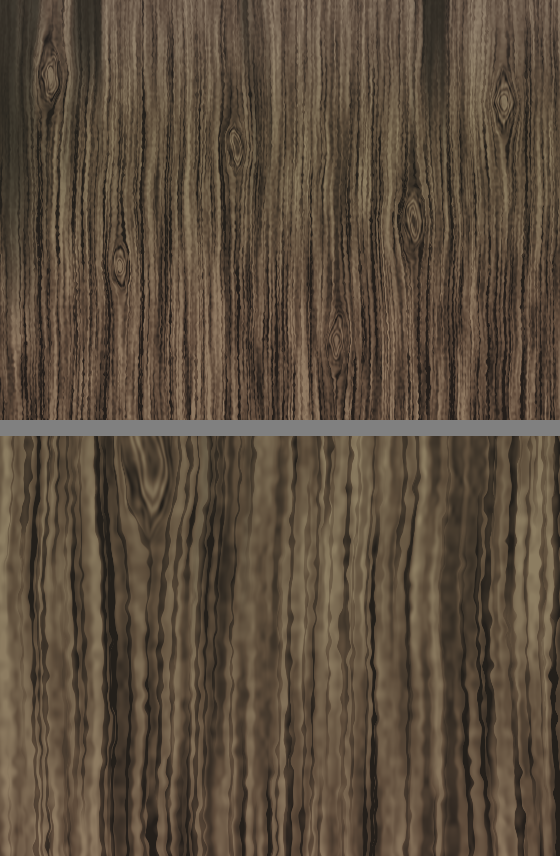
Top: the whole. Bottom: its middle third, enlarged.
Write a WebGL 1 fragment shader that draws this texture.

```glsl
precision highp float;
// Weathered dark wood: fine vertical grain, beaded cracks, spindle knots and stains from the top.
uniform vec2 u_resolution;

const vec3 DARK = vec3(0.14, 0.122, 0.108);
const vec3 MID = vec3(0.37, 0.30, 0.24);
const vec3 LIGHT = vec3(0.56, 0.49, 0.40);
const vec3 STAIN = vec3(0.145, 0.138, 0.115);
const vec3 TOP_TINT = vec3(1.0, 1.01, 1.04);
const vec3 MIDDLE_TINT = vec3(0.98, 1.0, 0.95);
const vec3 BOTTOM_TINT = vec3(1.01, 0.975, 0.96);
const float BASE_TONE = 0.59;
const float KNOTS = 6.0;
const float KNOT_LENGTH = 3.0;    // height of a knot over its width
const float STAIN_RATE = 15.0;    // angular spacing of the stains
const float STAIN_CENTRE = 0.61;

float hash(vec2 p) {
  vec3 q = fract(vec3(p.xyx) * 0.1031);
  q += dot(q, q.yzx + 33.33);
  return fract((q.x + q.y) * q.z);
}

float noise(vec2 p) {
  vec2 i = floor(p), f = fract(p);
  f = f * f * (3.0 - 2.0 * f);
  return mix(mix(hash(i), hash(i + vec2(1, 0)), f.x),
             mix(hash(i + vec2(0, 1)), hash(i + vec2(1, 1)), f.x), f.y);
}

// Broken dark lines with lumpy edges, one candidate per grain cell.
float cracks(float grain, float y, float density, float halfWidth, float share) {
  float cell = floor(grain * density);
  float seed = hash(vec2(cell, density));
  float centre = (cell + 0.3 + 0.4 * hash(vec2(cell + 7.0, density))) / density;
  float beads = noise(vec2(cell * 3.7, y * 120.0));
  float swell = noise(vec2(cell * 5.3 + 40.0, y * 12.0));
  float width = halfWidth * (0.25 + 1.0 * beads * beads + 0.75 * swell);
  float present = smoothstep(0.3, 0.5, noise(vec2(cell * 2.3 + 90.0, y * 4.0)));
  float soft = 0.6 / u_resolution.y;
  float line = 1.0 - smoothstep(width - soft, width + soft, abs(grain - centre));
  return line * present * step(1.0 - share, seed);
}

void main() {
  vec2 p = gl_FragCoord.xy / u_resolution.y;
  float aspect = u_resolution.x / u_resolution.y;
  float y = p.y;

  // Grain runs along constant values of this coordinate.
  float grain = p.x + 0.010 * (noise(vec2(p.x * 5.0, y * 4.0)) - 0.5)
                    + 0.006 * (noise(vec2(p.x * 13.0 + 30.0, y * 11.0)) - 0.5);

  // Knots push the grain aside like a stream around a stone.
  float knotMask = 0.0, knotTone = 0.0, shadow = 0.0;
  for (float i = 0.0; i < KNOTS; i++) {
    float size = mix(0.018, 0.03, hash(vec2(i, 3.0)));
    vec2 centre = vec2(aspect * (i + 0.25 + 0.5 * hash(vec2(i, 11.0))) / KNOTS,
                       0.12 + 0.74 * fract(0.95 + i * 0.382));
    vec2 d = p - centre;
    d.x += 0.012 * (noise(vec2(i * 9.0, y * 16.0)) - 0.5);
    vec2 q = d / vec2(size, size * KNOT_LENGTH);
    float r = mix(length(q), abs(q.x) + abs(q.y), 0.3);
    r += 0.3 * (noise(q * 2.2 + i * 17.0) - 0.5);
    grain -= d.x / max(r * r, 1.0);

    float mask = 1.0 - smoothstep(0.9, 1.2, r);
    float rings = 0.55 + 0.16 * sin(r * 27.0 + 5.0 * noise(q * 3.0 + i));
    rings += 0.5 * (noise(vec2(p.x * 220.0, y * 80.0)) - 0.5);
    rings -= 0.34 * smoothstep(0.2, 0.0, abs(r - 0.85));
    float eye = mix(0.1, 0.95, step(0.4, hash(vec2(i, 23.0))));
    rings = mix(rings, eye, 0.8 * (1.0 - smoothstep(0.12, 0.28, r)));
    knotTone = mix(knotTone, rings, mask);
    knotMask = max(knotMask, mask);

    // Dark grain trailing from both tips.
    float trail = exp(-q.x * q.x * 2.2) * exp(-max(abs(q.y) - 0.8, 0.0) * 0.9);
    shadow = max(shadow, trail * smoothstep(0.7, 1.1, abs(q.y)));
  }

  // Small ragged shifts roughen the edges of the fibres.
  float fibre = grain + 0.0030 * (noise(vec2(grain * 160.0, y * 115.0)) - 0.5);
  float strand = smoothstep(0.2, 0.8, noise(vec2(fibre * 125.0 + 50.0, y * 3.5)));
  float thread = smoothstep(0.2, 0.8, noise(vec2(fibre * 215.0 + 9.0, y * 9.0)));
  float tone = 0.26 * (noise(vec2(fibre * 40.0, y * 1.4)) - 0.5)
             + 0.38 * (strand - 0.5) + 0.32 * (thread - 0.5)
             + 0.26 * (noise(vec2(fibre * 230.0, y * 130.0)) - 0.5);
  tone = BASE_TONE + tone * mix(1.1, 0.72, y) + 0.08 * smoothstep(0.65, 1.0, y);
  tone -= 0.2 * shadow;

  float crackFade = mix(1.0, 0.5, smoothstep(0.3, 1.0, y));
  float crack = max(cracks(fibre, y, 52.0, 0.0027, 0.42),
                    0.8 * cracks(fibre, y, 97.0, 0.0017, 0.5));
  crack = max(crack, 0.6 * cracks(fibre, y, 150.0, 0.0012, 0.5));
  tone -= 0.58 * crack * crackFade;
  tone = clamp(mix(tone, knotTone, knotMask), 0.0, 1.0);

  vec3 colour = mix(DARK, MID, min(tone * 2.0, 1.0));
  colour = mix(colour, LIGHT, max(tone * 2.0 - 1.0, 0.0));
  vec3 tint = mix(BOTTOM_TINT, MIDDLE_TINT, smoothstep(0.2, 0.6, y));
  colour *= mix(tint, TOP_TINT, smoothstep(0.65, 1.0, y));

  // Stains soak down from the top, with a broad one along the left edge.
  float ragged = 0.35 * (noise(vec2(fibre * 75.0, y * 2.0)) - 0.5);
  float streak = smoothstep(0.75, 1.0, cos(STAIN_RATE * (grain - STAIN_CENTRE)) + ragged);
  streak *= smoothstep(0.6, 1.0, y + ragged);
  float edge = 1.0 - smoothstep(0.06, 0.15, grain + 0.2 * ragged);
  edge *= smoothstep(0.1, 0.8, y + ragged);
  float stain = max(streak, edge) * (1.0 - 0.7 * knotMask);
  colour = mix(colour, STAIN, 0.75 * stain);

  gl_FragColor = vec4(colour, 1.0);
}
```
